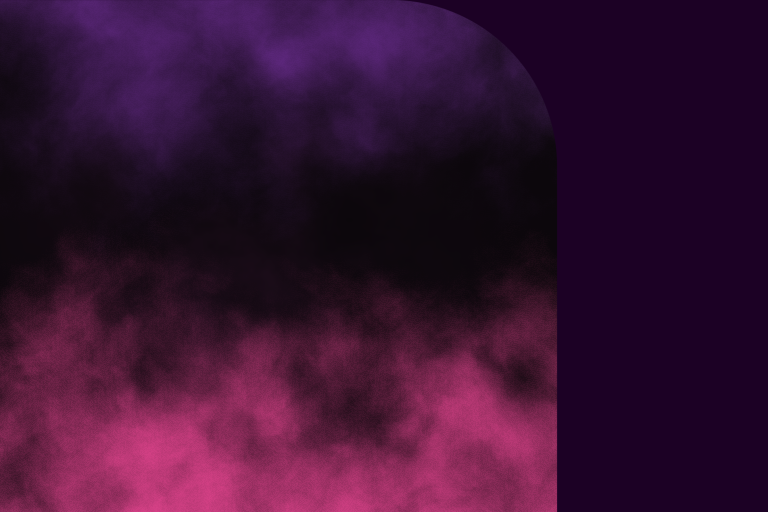
This background is drawn by a WebGL 1 fragment shader. Its source:

```glsl
precision highp float;
// Pink and violet smoke on a dark panel with one rounded corner, beside a flat plum margin.

uniform vec2 u_resolution;

// Lengths are in canvas heights.
const vec3 MARGIN_COLOR = vec3(0.108, 0.005, 0.145);
const vec3 PANEL_COLOR = vec3(0.045, 0.027, 0.045);
const vec3 HAZE_COLOR = vec3(0.125, 0.055, 0.115);
const vec3 PINK_COLOR = vec3(0.86, 0.26, 0.54);
const vec3 VIOLET_COLOR = vec3(0.43, 0.18, 0.58);
const float PANEL_EDGE = 1.088;
const float CORNER_RADIUS = 0.325;
const float PINK_TOP = 0.44;
const float VIOLET_BOTTOM = 0.67;
const float PINK_SCALE = 6.0;
const float VIOLET_SCALE = 5.5;
const float PINK_TURBULENCE = 0.9;
const float VIOLET_TURBULENCE = 0.68;
const float ROUGHNESS = 0.58;
const float WARP = 0.45;
const float GRAIN_CELLS = 512.0;
const float GRAIN_AMOUNT = 0.07;

float hash(vec2 p) {
  return fract(sin(dot(p, vec2(127.1, 311.7))) * 43758.5453);
}

float noise(vec2 p) {
  vec2 i = floor(p);
  vec2 f = fract(p);
  vec2 u = f * f * (3.0 - 2.0 * f);
  return mix(mix(hash(i), hash(i + vec2(1.0, 0.0)), u.x),
             mix(hash(i + vec2(0.0, 1.0)), hash(i + 1.0), u.x), u.y);
}

float fbm(vec2 p) {
  float sum = 0.0;
  float total = 0.0;
  float amplitude = 1.0;
  for (int i = 0; i < 6; i++) {
    sum += amplitude * noise(p);
    total += amplitude;
    p = mat2(1.6, 1.2, -1.2, 1.6) * p + 7.3;
    amplitude *= ROUGHNESS;
  }
  return sum / total;
}

// Billowing noise centred on zero.
float billow(vec2 p) {
  vec2 warp = vec2(fbm(p + 3.1), fbm(p + 19.7)) - 0.5;
  return fbm(p + WARP * warp) - 0.5;
}

// Soft round mass that thickens or thins the smoke.
float puff(vec2 p, vec2 center, float radius) {
  vec2 d = (p - center) / radius;
  return exp(-dot(d, d));
}

float pinkDensity(vec2 p, float grain) {
  float density = (PINK_TOP - p.y) / 0.56;
  // Dense banks
  density += 0.34 * puff(p, vec2(0.09, 0.36), 0.13);
  density += 0.18 * puff(p, vec2(0.37, 0.09), 0.14);
  density += 0.15 * puff(p, vec2(0.53, 0.23), 0.09);
  density += 0.22 * puff(p, vec2(0.91, 0.25), 0.08);
  density += 0.28 * puff(p, vec2(1.08, 0.37), 0.08);
  density += 0.10 * puff(p, vec2(0.78, 0.40), 0.12);
  // Dark hollows
  density -= 0.20 * puff(p, vec2(0.30, 0.28), 0.08);
  density -= 0.14 * puff(p, vec2(0.65, 0.37), 0.06);
  density -= 0.28 * puff(p, vec2(0.69, 0.20), 0.09);
  density -= 0.30 * puff(p, vec2(1.01, 0.26), 0.06);
  density -= 0.12 * puff(p, vec2(0.96, 0.12), 0.11);
  density -= 0.20 * puff(p, vec2(0.01, 0.34), 0.05);
  density -= 0.22 * puff(p, vec2(0.00, 0.05), 0.06);
  density += PINK_TURBULENCE * billow(p * PINK_SCALE);
  return smoothstep(-0.10, 1.05, density + GRAIN_AMOUNT * grain);
}

float violetDensity(vec2 p, float grain) {
  float density = (p.y - VIOLET_BOTTOM) / 0.75;
  // Dense banks
  density += 0.20 * puff(p, vec2(0.28, 0.78), 0.15);
  density += 0.30 * puff(p, vec2(0.55, 0.88), 0.05);
  density += 0.28 * puff(p, vec2(0.45, 0.97), 0.09);
  density += 0.15 * puff(p, vec2(0.74, 0.90), 0.13);
  density += 0.14 * puff(p, vec2(0.60, 0.79), 0.09);
  density += 0.08 * puff(p, vec2(0.95, 0.83), 0.09);
  // Dark hollows
  density -= 0.12 * puff(p, vec2(0.01, 0.83), 0.10);
  density -= 0.10 * puff(p, vec2(0.97, 0.92), 0.06);
  density += VIOLET_TURBULENCE * billow(p * VIOLET_SCALE + 31.0);
  return smoothstep(-0.12, 1.0, density + 0.5 * GRAIN_AMOUNT * grain);
}

// Signed distance to the panel, rounded at its upper right.
float panelDistance(vec2 p) {
  vec2 q = p - vec2(PANEL_EDGE, 1.0) + CORNER_RADIUS;
  return length(max(q, 0.0)) + min(max(q.x, q.y), 0.0) - CORNER_RADIUS;
}

void main() {
  vec2 p = gl_FragCoord.xy / u_resolution.y;
  float pixel = 1.0 / u_resolution.y;
  float grain = hash(floor(p * GRAIN_CELLS)) - 0.5;
  // Smoke layers
  float haze = puff(p, vec2(0.45, 0.50), 0.3) * smoothstep(0.25, 0.7, fbm(p * 3.0 + 11.0));
  vec3 smoke = mix(PANEL_COLOR, HAZE_COLOR, haze);
  smoke = mix(smoke, VIOLET_COLOR, violetDensity(p, grain));
  smoke = mix(smoke, PINK_COLOR, pinkDensity(p, grain));
  // Panel over margin
  float panel = 1.0 - smoothstep(-0.75 * pixel, 0.75 * pixel, panelDistance(p));
  gl_FragColor = vec4(mix(MARGIN_COLOR, smoke, panel), 1.0);
}
```
